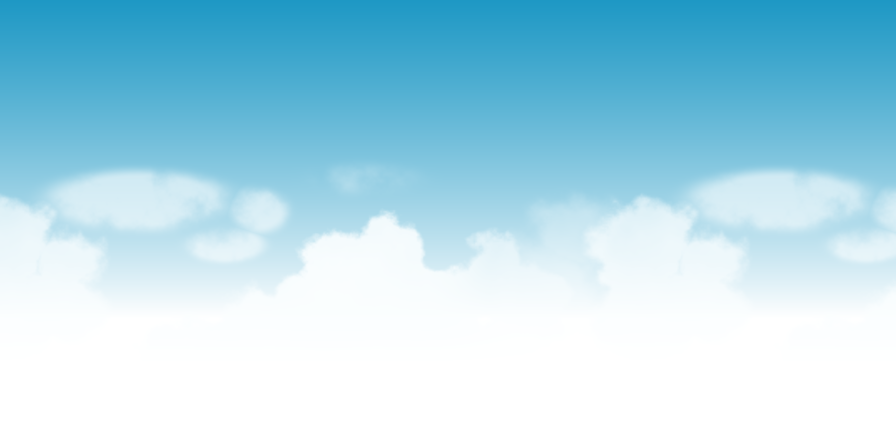
A WebGL 1 fragment shader for this texture:

```glsl
precision highp float;
// A blue sky fading to white at the bottom, with a bank of soft clouds.
// Clouds are unions of round puffs whose edges are roughened by fractal noise;
// puffs and noise both repeat sideways with the same period.

uniform vec2 u_resolution;

#define SKY_TOP vec3(0.115, 0.595, 0.77)
#define CLOUD_WHITE vec3(0.982, 0.995, 0.998)
#define PERIOD 1.432
#define NOISE_CELLS 12.0
#define EDGE_ROUGHNESS 0.085
#define EDGE_SOFTNESS 0.014
#define MAIN_OPACITY 0.93
#define SIDE_OPACITY 0.74
#define VEIL_OPACITY 0.42
#define WISP_OPACITY 0.62

float hash(vec2 cell) {
    return fract(sin(dot(cell, vec2(127.1, 311.7))) * 43758.5453);
}

// Value noise that repeats in x after the given number of cells
float noise(vec2 p, float cells) {
    vec2 i = floor(p);
    vec2 f = fract(p);
    f = f * f * (3.0 - 2.0 * f);
    float x0 = mod(i.x, cells);
    float x1 = mod(i.x + 1.0, cells);
    float low = mix(hash(vec2(x0, i.y)), hash(vec2(x1, i.y)), f.x);
    float high = mix(hash(vec2(x0, i.y + 1.0)), hash(vec2(x1, i.y + 1.0)), f.x);
    return mix(low, high, f.y);
}

float fbm(vec2 p, float cells) {
    p *= cells / PERIOD;
    float sum = 0.0;
    float weight = 0.5;
    for (int octave = 0; octave < 5; octave++) {
        sum += weight * noise(p, cells);
        p = p * 2.0 + vec2(0.0, 7.3);
        cells *= 2.0;
        weight *= 0.53;
    }
    return sum;
}

// Offset from a centre, wrapped to the nearest sideways repeat
vec2 wrapped(vec2 p, vec2 centre) {
    vec2 d = p - centre;
    d.x = mod(d.x + 0.5 * PERIOD, PERIOD) - 0.5 * PERIOD;
    return d;
}

float puff(vec2 p, float x, float y, float radius) {
    return length(wrapped(p, vec2(x, y))) - radius;
}

// Soft oval, one at the centre and zero at the rim
float oval(vec2 p, vec2 centre, vec2 radii) {
    return smoothstep(1.0, 0.2, length(wrapped(p, centre) / radii));
}

float mainCloud(vec2 p) {
    float d = (length(wrapped(p, vec2(0.78, 0.14)) / vec2(0.44, 0.23)) - 1.0) * 0.23;
    d = min(d, puff(p, 0.39, 0.19, 0.075));
    d = min(d, puff(p, 0.48, 0.206, 0.073));
    d = min(d, puff(p, 0.573, 0.27, 0.10));
    d = min(d, puff(p, 0.664, 0.318, 0.078));
    d = min(d, puff(p, 0.755, 0.40, 0.095));
    d = min(d, puff(p, 0.865, 0.422, 0.088));
    d = min(d, puff(p, 0.898, 0.318, 0.104));
    d = min(d, puff(p, 1.023, 0.328, 0.083));
    d = min(d, puff(p, 1.104, 0.388, 0.07));
    return min(d, puff(p, 1.17, 0.318, 0.10));
}

float sideCloud(vec2 p) {
    float d = puff(p, 1.427, 0.42, 0.11);
    d = min(d, puff(p, 1.471, 0.466, 0.088));
    d = min(d, puff(p, 1.575, 0.414, 0.078));
    d = min(d, puff(p, 1.562, 0.31, 0.094));
    return min(d, puff(p, 1.458, 0.297, 0.13));
}

void main() {
    vec2 p = gl_FragCoord.xy / u_resolution.y;

    // Sky gradient
    float depth = 1.0 - p.y;
    float haze = clamp(depth * (1.05 + 0.5 * depth), 0.0, 1.0);
    vec3 color = mix(SKY_TOP, vec3(1.0), haze);

    float detail = fbm(p, NOISE_CELLS * 2.0);
    float broad = fbm(p + vec2(0.0, 3.1), NOISE_CELLS);
    float rough = (detail - 0.5) * EDGE_ROUGHNESS;

    // Thin wisps above the bank
    float wisps = oval(p, vec2(0.31, 0.552), vec2(0.29, 0.095));
    wisps = max(wisps, oval(p, vec2(0.503, 0.453), vec2(0.125, 0.056)));
    wisps = max(wisps, oval(p, vec2(0.578, 0.53), vec2(0.10, 0.075)) * 0.8);
    wisps = max(wisps, oval(p, vec2(0.81, 0.60), vec2(0.20, 0.06)) * 0.3);
    float tear = smoothstep(0.25, 0.75, 0.5 * (broad + detail) + 0.25 * wisps - 0.06);
    color = mix(color, CLOUD_WHITE, WISP_OPACITY * smoothstep(0.0, 0.6, wisps) * tear);

    // Faint veil joining the two clouds
    float veil = min(puff(p, 1.276, 0.466, 0.10), puff(p, 1.23, 0.37, 0.12));
    veil = smoothstep(0.03, -0.05, veil + rough);
    color = mix(color, CLOUD_WHITE, VEIL_OPACITY * veil * (0.6 + 0.6 * broad));

    // Side cloud, then the brighter main cloud
    float side = smoothstep(EDGE_SOFTNESS, -2.0 * EDGE_SOFTNESS, sideCloud(p) + rough);
    color = mix(color, CLOUD_WHITE, SIDE_OPACITY * side * (0.8 + 0.35 * broad));
    float bank = smoothstep(EDGE_SOFTNESS, -EDGE_SOFTNESS, mainCloud(p) + rough);
    bank *= 1.0 - 0.55 * smoothstep(0.95, 1.2, p.x - PERIOD * floor(p.x / PERIOD));
    color = mix(color, CLOUD_WHITE, MAIN_OPACITY * bank * (0.88 + 0.2 * broad));

    // White floor
    color = mix(color, vec3(1.0), smoothstep(0.30, 0.165, p.y));
    gl_FragColor = vec4(color, 1.0);
}
```
